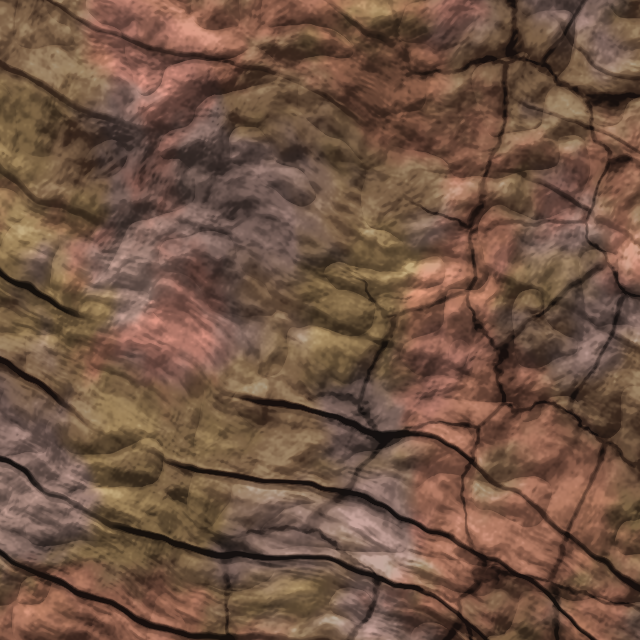
Write a WebGL 1 fragment shader that draws this texture.

```glsl
precision highp float;
// Weathered ochre and mauve rock face with slanting beds, ledges and cracks.
uniform vec2 u_resolution;

#define BED_DIR vec2(0.88, -0.475)
#define LIGHT_DIR vec2(-0.35, 0.937)
#define WARP 0.13
#define LEDGE_COUNT 7.5
#define LEDGE_HEIGHT 0.042
#define BED_HEIGHT 0.050
#define LUMP_HEIGHT 0.062
#define CRACK_SCALE 5.5
#define RELIEF 1.7
#define BASE_TONE 0.50
#define GRAIN 0.16

float hash(vec2 p) {
  vec3 q = fract(p.xyx * 0.1031);
  q += dot(q, q.yzx + 33.33);
  return fract((q.x + q.y) * q.z);
}

float noise(vec2 p) {
  vec2 i = floor(p), f = fract(p);
  f = f * f * (3.0 - 2.0 * f);
  return mix(mix(hash(i), hash(i + vec2(1, 0)), f.x),
             mix(hash(i + vec2(0, 1)), hash(i + vec2(1, 1)), f.x), f.y);
}

float fbm(vec2 p) {
  float sum = 0.0, amp = 0.5;
  for (int i = 0; i < 5; i++) {
    sum += amp * noise(p);
    p = mat2(1.6, 1.2, -1.2, 1.6) * p + 7.3;
    amp *= 0.53;
  }
  return sum;
}

// Streaks keep their direction, so these octaves are not rotated.
float streaks(vec2 q) {
  float sum = 0.0, amp = 0.5;
  for (int i = 0; i < 4; i++) {
    sum += amp * noise(q);
    q = q * 2.1 + 11.7;
    amp *= 0.52;
  }
  return sum;
}

vec2 warped(vec2 p) {
  return p + WARP * (vec2(fbm(p * 3.0 + 4.0), fbm(p * 3.0 + 41.0)) - 0.5);
}

// Coordinates along and across the beds.
vec2 bedSpace(vec2 w) {
  return vec2(dot(w, BED_DIR), dot(w, vec2(-BED_DIR.y, BED_DIR.x)));
}

// Beds are clear at the lower left and fade toward the upper right.
float bedding(vec2 q) {
  return mix(1.0, 0.35, smoothstep(0.58, 0.78, q.y + 0.12 * q.x));
}

float ledgePhase(vec2 q) {
  return q.y * LEDGE_COUNT + 1.5 * noise(q * vec2(1.8, 3.0) + 5.0);
}

float rockHeight(vec2 p) {
  vec2 w = warped(p), q = bedSpace(w);
  float beds = bedding(q);
  float s = ledgePhase(q), f = fract(s);
  float strength = 0.35 + hash(vec2(floor(s), 3.0));
  strength *= smoothstep(0.15, 0.65, noise(q * vec2(4.0, 1.5) + 20.0));
  float ledge = strength * (1.0 - f) * smoothstep(0.0, 0.09, f);
  float lumps = fbm(w * 10.0) + 0.35 * abs(2.0 * noise(w * 17.0) - 1.0);
  return LEDGE_HEIGHT * ledge * beds
       + BED_HEIGHT * beds * streaks(q * vec2(4.0, 17.0))
       + LUMP_HEIGHT * (1.25 - 0.5 * beds) * lumps;
}

// Gap between the two nearest cell centres; zero on a crack.
float crackGap(vec2 p) {
  vec2 cell = floor(p);
  float near = 9.0, second = 9.0;
  for (int y = -1; y <= 1; y++)
    for (int x = -1; x <= 1; x++) {
      vec2 c = cell + vec2(x, y);
      float d = length(c + vec2(hash(c), hash(c + 57.0)) - p);
      second = min(second, max(near, d));
      near = min(near, d);
    }
  return second - near;
}

float softLimit(float x) { return x / (1.0 + abs(x)); }

vec3 rockColor(float t) {
  vec3 c = mix(vec3(0.09, 0.06, 0.05), vec3(0.22, 0.15, 0.11), smoothstep(-0.2, 0.14, t));
  c = mix(c, vec3(0.36, 0.27, 0.20), smoothstep(0.12, 0.38, t));
  c = mix(c, vec3(0.49, 0.38, 0.28), smoothstep(0.36, 0.62, t));
  c = mix(c, vec3(0.61, 0.51, 0.39), smoothstep(0.60, 0.82, t));
  return mix(c, vec3(0.70, 0.67, 0.59), smoothstep(0.80, 1.0, t));
}

void main() {
  vec2 p = gl_FragCoord.xy / u_resolution;
  vec2 w = warped(p), q = bedSpace(w);

  // Fine and broad relief, lit from above.
  float h = rockHeight(p);
  float fine = (h - rockHeight(p + 0.0022 * LIGHT_DIR)) / 0.0022;
  float broad = (h - rockHeight(p + 0.013 * LIGHT_DIR)) / 0.013;
  float tone = BASE_TONE + 0.26 * softLimit(RELIEF * fine) + 0.24 * softLimit(RELIEF * broad);

  // Stains, a bleached patch and grain.
  tone += 0.75 * (fbm(w * 4.0 + 60.0) - 0.49) + 0.35 * (streaks(q * vec2(5.0, 26.0) + 9.0) - 0.47);
  tone += 0.16 * smoothstep(0.32, 0.0, length((w - vec2(0.62, 0.64)) * vec2(0.8, 1.0)));
  tone += GRAIN * (0.5 * noise(p * 120.0) + 0.5 * noise(p * 230.0) - 0.5);

  // Dark fissures under some ledges, and block cracks at the lower right.
  float s = ledgePhase(q), f = fract(s);
  float open = step(0.35, hash(vec2(floor(s), 8.0))) * smoothstep(0.4, 0.65, noise(q * vec2(5.0, 2.0) + 31.0));
  tone -= 0.5 * open * bedding(q) * smoothstep(0.0, 0.02, f) * (1.0 - smoothstep(0.04, 0.10, f));
  float blocks = smoothstep(0.45, 0.8, p.x - 0.4 * p.y + 0.5 * noise(p * 4.0 + 2.0));
  float gap = crackGap(w * CRACK_SCALE + 0.25 * fbm(p * 16.0));
  tone -= blocks * (0.32 * (1.0 - smoothstep(0.01, 0.06, gap)) + 0.12 * (1.0 - smoothstep(0.0, 0.22, gap)));

  // Mineral tints keep the brightness and shift the hue.
  vec3 color = rockColor(tone);
  float luma = dot(color, vec3(0.3, 0.59, 0.11));
  float mauve = smoothstep(0.47, 0.62, fbm(w * 3.6 + 90.0));
  float ochre = smoothstep(0.48, 0.66, fbm(w * 5.0 + 130.0));
  float rust = smoothstep(0.56, 0.70, fbm(w * 4.2 + 170.0));
  color = mix(color, luma * vec3(1.20, 0.98, 0.62), 0.6 * ochre);
  color = mix(color, luma * vec3(1.17, 0.94, 0.90), 0.85 * mauve);
  color = mix(color, luma * vec3(1.42, 0.86, 0.72), 0.6 * rust);
  gl_FragColor = vec4(clamp(color, 0.0, 1.0), 1.0);
}
```
